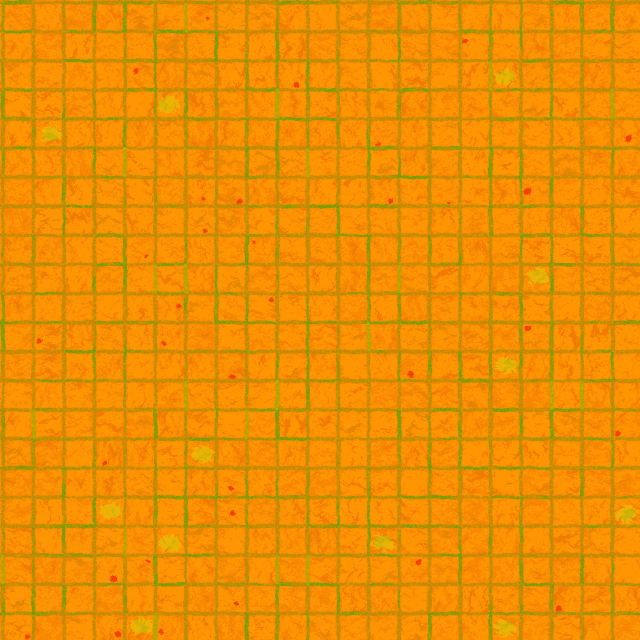
Give the GLSL for this texture, as a WebGL 2 fragment shader.

```glsl
#version 300 es
precision highp float;
uniform vec2 u_resolution;
out vec4 fragColor;

const vec2 GRID = vec2(21.0, 22.0);
const float TAU = 6.283185;

vec3 hash(vec2 cell, float seed) {
  uvec3 v = uvec3(ivec3(vec3(cell, seed))) * 1664525u + 1013904223u;
  v.x += v.y * v.z; v.y += v.z * v.x; v.z += v.x * v.y;
  v ^= v >> 16u;
  v.x += v.y * v.z; v.y += v.z * v.x; v.z += v.x * v.y;
  return vec3(v >> 8u) / 16777216.0;
}

// Distance to the nearest scattered point, wrapping at the period
float cellular(vec2 p, vec2 period, float seed) {
  vec2 base = floor(p), local = p - base;
  float nearest = 4.0;
  for (int y = -1; y <= 1; y++)
    for (int x = -1; x <= 1; x++) {
      vec2 o = vec2(x, y);
      vec2 d = o + hash(mod(base + o, period), seed).xy - local;
      nearest = min(nearest, dot(d, d));
    }
  return sqrt(nearest);
}

// Flaky stone, shifted and stretched differently in every tile
vec3 stone(vec2 local, vec2 id, float grain) {
  vec3 dice = hash(id, 1.0);
  vec2 stretch = dice.x > 0.4 ? vec2(1.8, 3.6) : vec2(3.6, 1.8);
  vec2 q = local * stretch + floor(dice.yz * 200.0) + 3.0;
  q += 0.22 * sin(local.yx * vec2(9.0, 11.0) + dice.xy * TAU);
  q += 0.10 * sin(local.yx * vec2(27.0, 23.0) + dice.yz * TAU);
  float marble = 0.5 * cellular(q, vec2(1024.0), 2.0)
               + 0.3 * cellular(q * 2.3, vec2(1024.0), 3.0)
               + 0.2 * cellular(q * 5.1, vec2(1024.0), 4.0);
  float tone = marble + 0.35 * (grain - 0.5) + 0.16 * (dice.z - 0.5);
  vec3 color = mix(vec3(0.995, 0.59, 0.01), vec3(0.97, 0.525, 0.01), smoothstep(0.34, 0.56, tone));
  float flake = smoothstep(0.0, 0.05, marble - 0.66 + 0.14 * dice.y);
  vec3 flakeColor = mix(vec3(0.93, 0.47, 0.01), vec3(0.85, 0.53, 0.02), smoothstep(0.6, 0.9, dice.x));
  color = mix(color, flakeColor, 0.75 * flake);

  // Rare yellow scabs
  vec3 spot = hash(id, 5.0);
  vec2 d = local - mix(vec2(0.4), vec2(0.6), spot.yz);
  float ragged = 0.35 * (marble - 0.45) + 0.12 * (grain - 0.5);
  float scab = step(spot.x, 0.026) * (1.0 - smoothstep(0.24, 0.31, length(d * vec2(0.85, 1.1)) + ragged));
  color = mix(color, mix(vec3(0.93, 0.70, 0.02), vec3(0.80, 0.69, 0.03), smoothstep(0.35, 0.6, marble)), scab);

  // Small red specks
  vec3 fleck = hash(id, 6.0);
  float radius = mix(0.035, 0.11, fract(fleck.x * 97.0));
  float speck = length(local - mix(vec2(0.12), vec2(0.88), fleck.yz)) + 0.5 * ragged;
  speck = step(fleck.x, 0.06) * (1.0 - smoothstep(radius - 0.03, radius + 0.03, speck));
  return mix(color, vec3(0.95, 0.20, 0.03), 0.85 * speck);
}

// Joint colour: ochre, turning green along some segments
vec3 jointColor(float dice, float patchy, float grain) {
  float green = smoothstep(0.40, 1.10, dice + 0.8 * (patchy - 0.45));
  vec3 color = mix(vec3(0.78, 0.555, 0.02), vec3(0.47, 0.63, 0.02), green);
  color = mix(color, vec3(0.74, 0.68, 0.02), step(0.96, dice) * 0.8);
  return color * (1.0 + 0.14 * (grain - 0.5));
}

void main() {
  vec2 uv = gl_FragCoord.xy / u_resolution;
  vec2 pixel = GRID / u_resolution;

  // Slightly uneven grid
  vec2 p = uv * GRID + vec2(-0.1, 0.09);
  p += 0.014 * sin(TAU * (uv.yx * vec2(17.0, 19.0) + uv * vec2(5.0, 4.0)));
  p += 0.008 * sin(TAU * (uv.yx * vec2(47.0, 53.0) + uv * vec2(9.0, 7.0)));
  vec2 id = mod(floor(p), GRID);
  vec2 local = fract(p);
  vec2 nearestLine = mod(floor(p + 0.5), GRID);

  float grain = cellular(uv * GRID * 12.0, GRID * 12.0, 7.0);
  float patchy = cellular(uv * GRID * 2.0, GRID * 2.0, 8.0);
  vec3 color = stone(local, id, grain);

  // Joints, with their own width and hue in each segment
  vec3 upright = hash(vec2(nearestLine.x, id.y), 9.0);
  vec3 level = hash(vec2(id.x, nearestLine.y), 10.0);
  vec2 gap = abs(local - floor(local + 0.5));
  gap += 0.035 * (grain - 0.5) + 0.02 * (patchy - 0.45);
  vec2 halfWidth = mix(vec2(0.040), vec2(0.064), vec2(upright.y, level.y));
  vec2 soft = max(vec2(0.022), 0.6 * pixel);
  vec2 joint = 1.0 - smoothstep(halfWidth - soft, halfWidth + soft, gap);

  // Faint worn rim beside the joints
  vec2 rim = 1.0 - smoothstep(halfWidth, halfWidth + 0.07, gap);
  color = mix(color, vec3(0.92, 0.53, 0.01), 0.35 * max(rim.x, rim.y));
  color = mix(color, jointColor(level.x * 0.92, patchy, grain), 0.95 * joint.y);
  color = mix(color, jointColor(upright.x, patchy, grain), 0.95 * joint.x);
  fragColor = vec4(color, 1.0);
}
```
